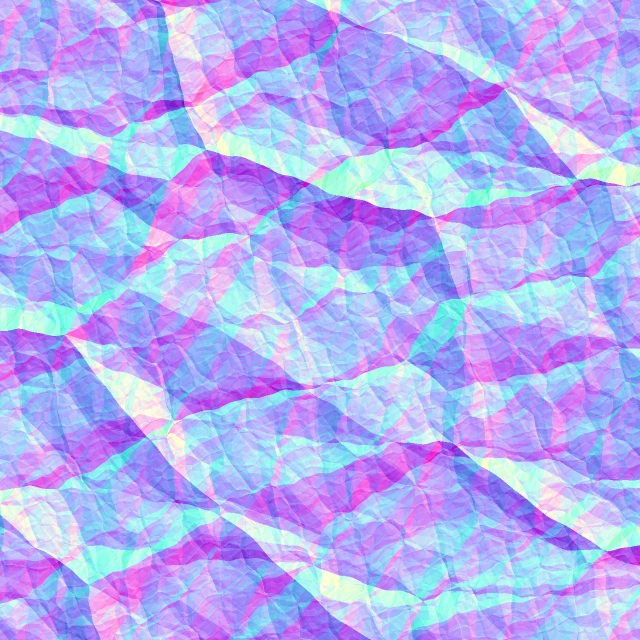
This texture map is drawn by a Shadertoy shader. Its source:

```glsl
// Normal map of crumpled foil: octaves of flat cellular facets are summed.
// Each facet slopes along the line between its two nearest sites, so creases
// stay straight and sharp; the summed slope is coded as pastel red and green.

#define OCTAVES 6
#define BASE_FREQ 3.0
#define FREQ_GAIN 1.9
#define BASE_SLOPE 0.18
#define SLOPE_GAIN 0.77
#define STRETCH 0.8
#define RIM_WIDTH 0.35
#define INNER_SLOPE 0.5
#define SIZE_SPREAD 0.22
#define FLAT_COLOUR vec3(0.70, 0.70, 0.99)
#define SLOPE_TINT vec2(0.95, 1.15)
#define AA 2

vec3 hash3(vec2 cell, float seed) {
    vec3 v = fract(vec3(cell.xyx + seed * 17.3) * vec3(0.1031, 0.1030, 0.0973));
    v += dot(v, v.yxz + 33.33);
    return fract((v.xxy + v.yzz) * v.zyx);
}

mat2 rotation(float angle) {
    float c = cos(angle), s = sin(angle);
    return mat2(c, s, -s, c);
}

// Slope of the faceted ridge between the two nearest weighted sites
vec2 facetSlope(vec2 p, float seed) {
    vec2 base = floor(p - 0.5);
    vec2 near1 = vec2(0.0), near2 = vec2(0.0);
    float d1 = 99.0, d2 = 99.0;
    for (int y = -1; y <= 2; y++)
    for (int x = -1; x <= 2; x++) {
        vec2 cell = base + vec2(x, y);
        vec3 rnd = hash3(cell, seed);
        vec2 toSite = cell + rnd.xy - p;
        float d = dot(toSite, toSite) + SIZE_SPREAD * rnd.z;
        if (d < d1) {
            d2 = d1; near2 = near1;
            d1 = d;  near1 = toSite;
        } else if (d < d2) {
            d2 = d;  near2 = toSite;
        }
    }
    // Steep strips run beside each crease, gentler planes lie within
    float steepness = d2 - d1 < RIM_WIDTH ? 1.0 : INNER_SLOPE;
    return (near1 - near2) * steepness;
}

// Bends the creases a little
vec2 warp(vec2 p) {
    p += 0.006 * sin(p.yx * vec2(23.0, 19.0) + vec2(1.0, 4.0));
    p += 0.0022 * sin(p.yx * vec2(67.0, 83.0) + p * 31.0);
    p += 0.0008 * sin(p.yx * vec2(211.0, 187.0) + p * 90.0);
    return p;
}

vec2 crumpleSlope(vec2 p) {
    p = warp(p);
    vec2 slope = vec2(0.0);
    float freq = BASE_FREQ, amp = BASE_SLOPE;
    for (int i = 0; i < OCTAVES; i++) {
        float k = float(i);
        // Large folds turn freely, fine wrinkles lean along one diagonal
        float angle = i < 4 ? 0.4 + 2.4 * k : -0.6 - 0.35 * (k - 4.0);
        mat2 toLayer = mat2(STRETCH, 0.0, 0.0, 1.0 / STRETCH) * rotation(angle);
        vec2 facet = facetSlope(toLayer * p * freq + 7.7 * k, k + 1.0);
        // Ridges and valleys alternate between octaves
        float side = i % 2 == 0 ? 1.0 : -1.0;
        slope += side * amp * (transpose(toLayer) * facet);
        freq *= FREQ_GAIN;
        amp *= SLOPE_GAIN;
    }
    return slope;
}

vec3 slopeColour(vec2 slope) {
    vec3 colour = FLAT_COLOUR;
    colour.rg += slope * SLOPE_TINT;
    colour.b -= 0.6 * dot(slope, slope);
    return clamp(colour, 0.0, 1.0);
}

void mainImage(out vec4 fragColor, in vec2 fragCoord) {
    // Average sub-samples to smooth the facet edges
    vec3 sum = vec3(0.0);
    for (int j = 0; j < AA; j++)
    for (int i = 0; i < AA; i++) {
        vec2 offset = (vec2(i, j) + 0.5) / float(AA) - 0.5;
        sum += slopeColour(crumpleSlope((fragCoord + offset) / iResolution.y));
    }
    fragColor = vec4(sum / float(AA * AA), 1.0);
}
```
